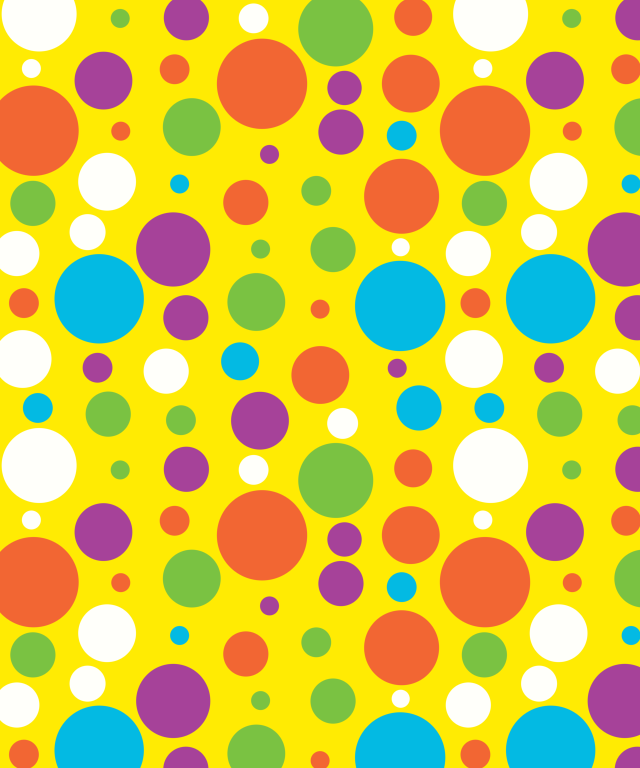
Write a Shadertoy shader that draws this pattern.

```glsl
// Flat polka dots in five colours and many sizes on yellow, in a square repeating tile.
// Large dots take alternate cells of a 6 by 8 grid, bent by sines and kept apart;
// small dots settle in the middle of the gaps left between them.

const vec2 GRID = vec2(6.0, 8.0);

bool isLarge(ivec2 cell) { return ((cell.x + cell.y) & 1) == 0; }

// Shuffled order 0..23 of a cell among the dots of its kind, equal in every tile
int shuffledRank(ivec2 cell) {
    ivec2 wrapped = (cell + 48) % ivec2(GRID);
    int index = wrapped.y * 3 + wrapped.x / 2;
    return (index + 18) * (isLarge(cell) ? 11 : 7) % 24;
}

// Centre and preferred radius; the smaller the dot, the more freely it wanders
vec3 largeDot(ivec2 cell) {
    int rank = shuffledRank(cell);
    float radius = rank < 4 ? 0.1 : rank < 8 ? 0.083 : rank < 16 ? 0.064 : 0.05;
    vec2 bend = 0.014 * sin(6.2832 * vec2(cell.yx) / GRID.yx + vec2(1.0, 4.0));
    vec2 wander = 0.5 * (0.1 - radius) * sin(float(rank) * vec2(2.4, 3.9));
    return vec3((vec2(cell) + 0.4) / GRID + bend + wander, radius);
}

// Large dot, shrunk only where a diagonal neighbour would come too close
vec3 spacedLargeDot(ivec2 cell) {
    vec3 self = largeDot(cell);
    float radius = self.z;
    for (int i = 0; i < 4; i++) {
        vec3 other = largeDot(cell + ivec2((i & 1) * 2 - 1, (i & 2) - 1));
        float room = distance(self.xy, other.xy) - 0.016;
        radius = min(radius, room * self.z / (self.z + other.z));
    }
    return vec3(self.xy, radius);
}

// Small dot, centred in the gap between its four large neighbours
vec3 smallDot(ivec2 cell) {
    vec3 left = largeDot(cell - ivec2(1, 0)), right = largeDot(cell + ivec2(1, 0));
    vec3 above = largeDot(cell - ivec2(0, 1)), below = largeDot(cell + ivec2(0, 1));
    vec2 centre = 0.5 * vec2(left.x + left.z + right.x - right.z,
                             above.y + above.z + below.y - below.z);
    float room = min(min(distance(centre, left.xy) - left.z, distance(centre, right.xy) - right.z),
                     min(distance(centre, above.xy) - above.z, distance(centre, below.xy) - below.z));
    int rank = shuffledRank(cell);
    float radius = rank < 8 ? 0.021 : rank < 17 ? 0.033 : rank < 21 ? 0.042 : 0.05;
    return vec3(centre, min(radius, room - 0.01));
}

// The largest dots are orange or blue; the others cycle through the palette
vec3 dotColour(ivec2 cell) {
    vec3 palette[5] = vec3[5](
        vec3(0.95, 0.40, 0.20),  // orange
        vec3(0.48, 0.76, 0.26),  // green
        vec3(0.65, 0.26, 0.60),  // purple
        vec3(1.00, 1.00, 0.98),  // white
        vec3(0.01, 0.73, 0.89)); // blue
    int rank = shuffledRank(cell);
    if (!isLarge(cell) || rank >= 16) return palette[rank % 5];
    return palette[rank < 4 ? rank % 2 * 4 : (rank + rank / 4) % 4];
}

void mainImage(out vec4 fragColor, in vec2 fragCoord) {
    // Tile units, measured from the top left
    float pixel = 1.701 / iResolution.y;
    vec2 p = fract(vec2(fragCoord.x, iResolution.y - fragCoord.y) * pixel);
    ivec2 home = ivec2(floor(p * GRID + 0.1));

    vec3 colour = vec3(1.0, 0.92, 0.01);
    for (int y = -2; y <= 2; y++) {
        for (int x = -1; x <= 1; x++) {
            ivec2 cell = home + ivec2(x, y);
            vec3 disc = isLarge(cell) ? spacedLargeDot(cell) : smallDot(cell);
            float edge = distance(p, disc.xy) - disc.z;
            colour = mix(colour, dotColour(cell), 1.0 - smoothstep(-0.7 * pixel, 0.7 * pixel, edge));
        }
    }
    fragColor = vec4(colour, 1.0);
}
```
